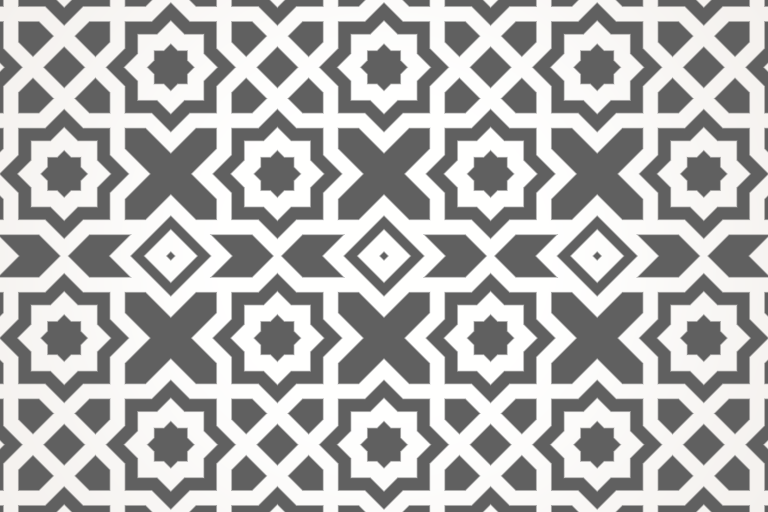
Give the GLSL for this pattern, as a Shadertoy shader.

```glsl
#define CELL 0.2082       // lattice spacing, in canvas heights
#define FIRST_ROW 0.77    // distance from middle axis to first row, in cells
#define LINE 0.0704       // half width of the white straps, in cells
#define RING 0.31         // half side of the white star
#define CORE 0.156        // half side of the dark star in the middle
#define LOZENGE 0.408     // half side of the white lozenge on the axis
#define SOFT 0.0022       // edge softness, in canvas heights
#define INK vec3(0.378)
#define PAPER vec3(1.0, 1.0, 0.998)
#define PAPER_EDGE vec3(0.957, 0.945, 0.933)

const float DIAG = 0.70710678;

float square(vec2 p) {
    p = abs(p);
    return max(p.x, p.y);
}

float diamond(vec2 p) {
    return (abs(p.x) + abs(p.y)) * DIAG;
}

// Eight-pointed star: a square joined with its 45 degree turn
float star(vec2 p) {
    return min(square(p), diamond(p));
}

// Stars fill every other cell of the checkerboard
float nearestStar(vec2 q, vec2 id) {
    float nearest = 10.0;
    for (int j = -1; j <= 1; j++)
        for (int i = -1; i <= 1; i++) {
            vec2 cell = id + vec2(i, j);
            if (cell.y >= 0.0 && mod(cell.x + cell.y, 2.0) > 0.5)
                nearest = min(nearest, star(q - cell));
        }
    return nearest;
}

// Signed distance to the dark areas, negative inside
float ornament(vec2 p) {
    p = abs(p);
    vec2 q = p - vec2(0.0, FIRST_ROW);
    vec2 id = vec2(round(q.x), max(round(q.y), 0.0));
    vec2 local = q - id;

    // Square tiles and the central band
    float tile = square(local) - (0.5 - LINE);

    // Crossing diagonal straps on odd rows
    if (mod(id.y, 2.0) > 0.5) {
        vec2 u = abs(vec2(local.x + local.y, local.x - local.y)) * DIAG;
        vec2 strap = LINE - abs(u - (DIAG - 0.5));
        tile = max(tile, max(strap.x, strap.y));
    }
    float band = p.y - (FIRST_ROW - 0.5 - LINE);
    float d = min(tile, band);

    // White outlines cut into the ground
    float s = nearestStar(q, id);
    float m = diamond(vec2(p.x - 2.0 * round(p.x * 0.5), p.y));
    d = max(d, 0.5 + LINE - s);
    d = max(d, LOZENGE - m);

    // Dark star ring and core
    d = min(d, max(s - (0.5 - LINE), RING - s));
    d = min(d, s - CORE);

    // Dark lozenge frame and its dot
    float frame = LOZENGE - 2.0 * LINE;
    d = min(d, max(m - frame, frame - 0.09 - m));
    return min(d, m - 0.029);
}

void mainImage(out vec4 fragColor, in vec2 fragCoord) {
    vec2 p = (fragCoord - 0.5 * iResolution.xy) / iResolution.y;
    float soft = max(SOFT, 0.7 / iResolution.y) / CELL;
    float paper = smoothstep(-soft, soft, ornament(p / CELL));

    // Paper warms and dims slightly towards the sides
    float shade = smoothstep(0.25, 0.95, length(p));
    vec3 ground = mix(PAPER, PAPER_EDGE, shade);
    fragColor = vec4(mix(INK, ground, paper), 1.0);
}
```
